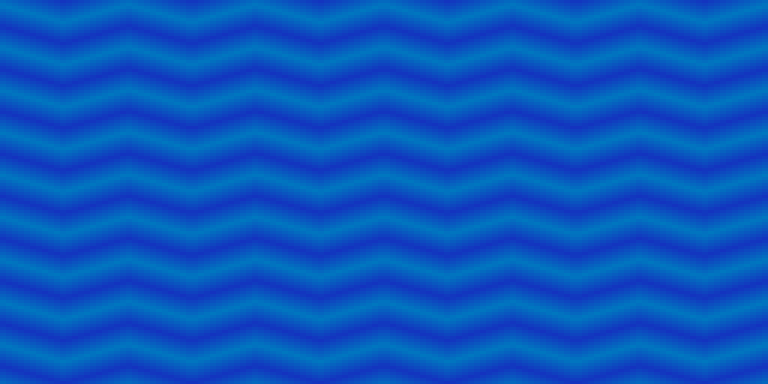
Reproduce this pattern procedurally as a Shadertoy shader.

```glsl
#define ZIGZAGS 6.0
#define BANDS 9.05
#define ZIGZAG_HEIGHT 0.045
#define CREST_Y 0.987
#define CELLS vec2(128.0, 128.0)
#define DEEP_BLUE vec3(0.077, 0.2, 0.75)
#define LIGHT_BLUE vec3(0.0, 0.468, 0.75)

// Triangle wave: 0 at whole numbers, 1 halfway between them
float triangleWave(float t) {
    return 1.0 - abs(2.0 * fract(t) - 1.0);
}

// Snap to cell centres, blending over one pixel at cell borders
vec2 snapToCells(vec2 uv) {
    vec2 shifted = uv * CELLS + 0.5;
    vec2 pixelSize = CELLS / iResolution.xy;
    vec2 border = floor(shifted);
    vec2 blend = clamp((shifted - border - 0.5) / pixelSize + 0.5, 0.0, 1.0);
    return (border - 0.5 + blend) / CELLS;
}

void mainImage(out vec4 fragColor, in vec2 fragCoord) {
    vec2 uv = snapToCells(fragCoord / iResolution.xy);

    // Bend the horizontal bands into chevrons
    float bentY = uv.y + ZIGZAG_HEIGHT * triangleWave(uv.x * ZIGZAGS);

    // Soft ramp from light crest to deep valley
    float depth = triangleWave((bentY - CREST_Y) * BANDS);
    fragColor = vec4(mix(LIGHT_BLUE, DEEP_BLUE, depth), 1.0);
}
```
